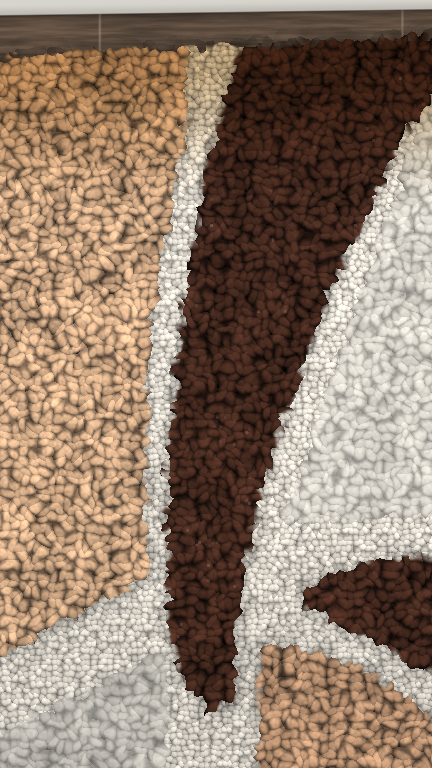
Reproduce this texture procedurally as a Shadertoy shader.

```glsl
#define TUFT_SCALE 82.0
#define LOOP_SCALE 135.0
#define EDGE_RAGGED 0.009
#define TAN vec3(0.82, 0.665, 0.525)
#define BROWN vec3(0.265, 0.158, 0.118)
#define CREAM vec3(0.90, 0.875, 0.83)
#define IVORY vec3(0.89, 0.87, 0.83)
#define WOOD vec3(0.39, 0.32, 0.265)
#define WARM_SHADE vec3(0.80, 0.71, 0.57)

vec2 hash2(vec2 p) {
    vec3 q = fract(p.xyx * vec3(0.1031, 0.1030, 0.0973));
    q += dot(q, q.yzx + 33.33);
    return fract((q.xx + q.yz) * q.zy);
}

float noise(vec2 p) {
    vec2 i = floor(p), f = fract(p);
    f = f * f * (3.0 - 2.0 * f);
    return mix(mix(hash2(i).x, hash2(i + vec2(1, 0)).x, f.x),
               mix(hash2(i + vec2(0, 1)).x, hash2(i + vec2(1, 1)).x, f.x), f.y);
}

float fbm(vec2 p) {
    float sum = 0.0, amp = 0.5;
    for (int i = 0; i < 4; i++) {
        sum += amp * noise(p);
        p = p * 2.03 + 17.1;
        amp *= 0.5;
    }
    return sum;
}

// Nearest randomly turned, oval tuft: offset, distance, random id
vec4 nearestTuft(vec2 p, float stretch) {
    vec2 cell = floor(p);
    vec4 best = vec4(0, 0, 9, 0);
    for (int j = -1; j <= 1; j++)
    for (int i = -1; i <= 1; i++) {
        vec2 c = cell + vec2(i, j), h = hash2(c);
        vec2 off = p - c - 0.1 - 0.8 * h;
        float a = 6.283 * hash2(c + 71.3).x;
        vec2 axis = vec2(cos(a), sin(a));
        float d = length(vec2(dot(off, axis) / stretch, dot(off, vec2(-axis.y, axis.x)) * stretch));
        if (d < best.z) best = vec4(off, d, h.y);
    }
    return best;
}

// Lit top of a yarn tuft, with dark gaps around it
float yarnLight(vec4 tuft, float gapDark) {
    float crown = 1.0 - smoothstep(0.25, 0.80, tuft.z);
    return mix(gapDark, 1.06, crown) + 0.22 * dot(tuft.xy, vec2(0.4, 0.9)) + 0.24 * (tuft.w - 0.5);
}

// Pile regions: negative inside
float tanPanel(vec2 p) {
    float side = p.x - 0.191 - 0.052 * smoothstep(0.5, 0.9, p.y);
    return max(side, (0.143 + 0.55 * p.x - p.y) * 0.88);
}

float brownBlade(vec2 p) {
    float low = max(0.2 - p.y, 0.0), h = p.y - 0.3, r = p.y - 0.1, m = p.y - 0.56;
    float left = 0.217 + 0.235 * h * h + 2.0 * low * low;
    float right = 0.308 + 0.42 * r * r + 0.012 * exp(-30.0 * m * m);
    float tip = max(0.35 - p.x - p.y, 0.078 - p.y);
    return max(max(left - p.x, (p.x - right) * 0.9), tip);
}

float brownLeaf(vec2 p) {
    float r = 0.5625 - p.x;
    float top = p.y - 0.276 + 1.4 * r * r;
    return max(max(top, (0.125 + 0.51 * r - p.y) * 0.89), 0.397 - p.x);
}

float tanFan(vec2 p) {
    float r = p.x - 0.341;
    return max(p.y - 0.16 + 1.95 * r * r, 0.338 - p.x);
}

float ivoryPanel(vec2 p) {
    return max(0.378 + 0.343 * (p.y - 0.349) - p.x, 0.325 - p.y);
}

float ivoryCorner(vec2 p) {
    return max((p.y - 0.042 - 0.52 * p.x) * 0.89, p.x - 0.216);
}

float cover(float d, float soft) { return 1.0 - smoothstep(-soft, soft, d); }

vec3 floorAndSkirting(vec2 p, float px) {
    float grain = fbm(p * vec2(16.0, 210.0));
    vec3 col = WOOD * (0.68 + 0.6 * grain);
    float seam = abs(mod(p.x - 0.13 + 0.197, 0.394) - 0.197);
    col = mix(col, vec3(0.62, 0.55, 0.48), 0.6 * cover(seam - 0.0015, px));
    float wall = p.y - 0.980 - 0.014 * p.x;
    col *= 1.0 - 0.4 * exp(-abs(wall) * 180.0);
    vec3 paint = vec3(0.74, 0.73, 0.70) + 0.1 * smoothstep(0.0, 0.014, wall);
    return mix(col, paint, cover(-wall, px));
}

void mainImage(out vec4 fragColor, in vec2 fragCoord) {
    vec2 p = fragCoord / iResolution.y;
    float px = 1.0 / iResolution.y;
    vec2 warp = vec2(noise(p * 60.0), noise(p * 60.0 + 40.0)) - 0.5;
    vec4 tuft = nearestTuft((p + warp * 0.008) * TUFT_SCALE, 1.25);
    vec4 loopTuft = nearestTuft(p * LOOP_SCALE, 1.12);

    // Whole tufts belong to one region, which makes the borders ragged
    vec2 wander = vec2(noise(p * 48.0 + 9.0), noise(p * 48.0 + 90.0)) - 0.5;
    vec2 q = p - 0.75 * tuft.xy / TUFT_SCALE + wander * EDGE_RAGGED;
    float clump = fbm(p * 28.0 + 5.0);
    float strands = noise(p * 320.0) - 0.5;
    float pile = yarnLight(tuft, 0.52) + 0.45 * (clump - 0.47) + 0.16 * strands;
    float softPile = mix(0.95, pile, 0.5);

    float blade = brownBlade(q), leaf = brownLeaf(q);
    float panel = tanPanel(q), fan = tanFan(q);
    float ivory = min(ivoryPanel(q), ivoryCorner(q));

    // Flat looped ground, shaded beside the taller pile
    vec3 col = CREAM * (yarnLight(loopTuft, 0.74) + 0.06 * strands);
    col *= mix(0.91, 1.0, smoothstep(0.12, 0.50, p.y));
    float tall = min(min(blade, leaf), min(panel, fan));
    col *= 1.0 - 0.28 * exp(-max(tall, 0.0) * 190.0);

    // Shaggy pile
    float cornerDim = mix(0.87, 1.0, smoothstep(0.1, 0.4, p.y));
    col = mix(col, IVORY * softPile * cornerDim, cover(ivory, 0.004));
    col = mix(col, TAN * pile * mix(0.94, 1.0, smoothstep(0.15, 0.5, p.y)), cover(panel, px));
    col = mix(col, TAN * vec3(0.87, 0.84, 0.83) * pile, cover(fan, px));
    float fleck = smoothstep(0.972, 0.99, hash2(floor(p * 260.0)).x) * smoothstep(0.5, 0.7, clump);
    vec3 brown = BROWN * (1.25 * pile - 0.22) + 0.12 * fleck;
    col = mix(col, brown, cover(min(blade, leaf), px));

    // Warm shade toward the far end, then the room beyond the rug
    col *= mix(vec3(1), WARM_SHADE, smoothstep(0.72, 0.93, p.y));
    float rim = q.y - 0.926 - 0.045 * q.x;
    vec3 room = floorAndSkirting(p, px) * (1.0 - 0.45 * exp(-max(rim, 0.0) * 130.0));
    col = mix(room, col, cover(rim, px));
    fragColor = vec4(clamp(col, 0.0, 1.0), 1.0);
}
```
